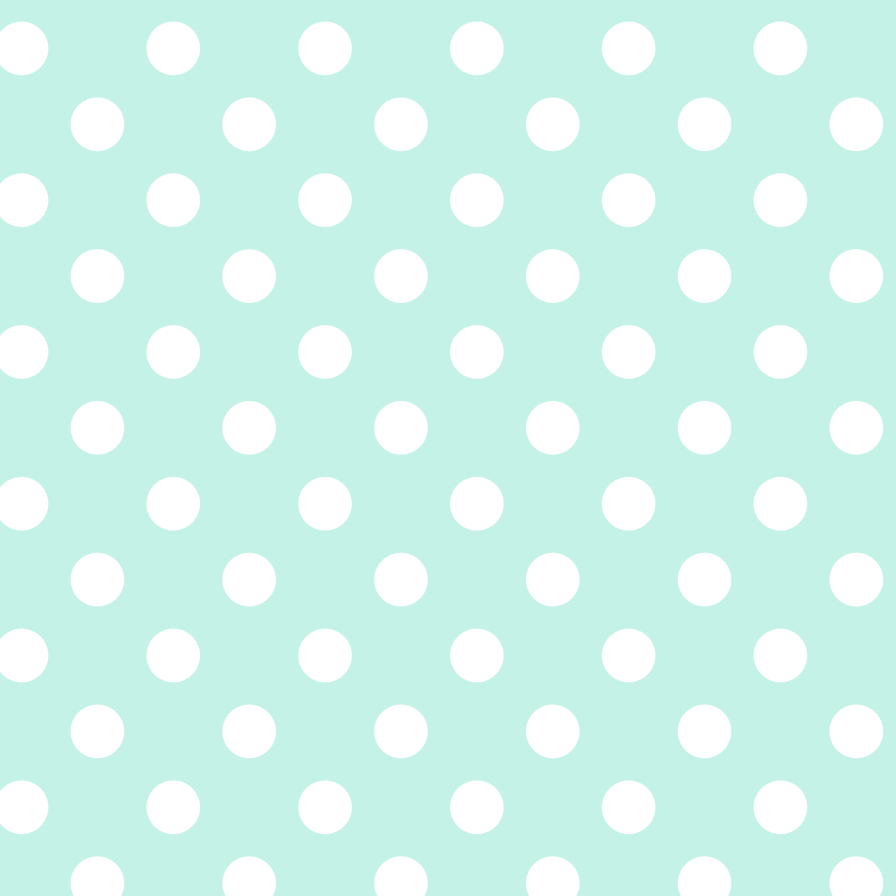
Write a WebGL 2 fragment shader that draws this pattern.

```glsl
#version 300 es
precision highp float;
// Staggered white polka dots on a pale mint ground.

uniform vec2 u_resolution;
out vec4 fragColor;

// Distance from p to the nearest point of a square lattice.
float latticeDistance(vec2 p, float spacing) {
    return length((fract(p / spacing + 0.5) - 0.5) * spacing);
}

void main() {
    vec2 uv = gl_FragCoord.xy / u_resolution;
    float pixel = 1.0 / min(u_resolution.x, u_resolution.y);

    // Two lattices, the second shifted by half a step both ways
    float spacing = 0.1694;
    vec2 p = uv - vec2(0.0240, 0.9460);
    float toCenter = min(latticeDistance(p, spacing),
                         latticeDistance(p - 0.5 * spacing, spacing));

    // Round dots with a soft edge
    float dotMask = 1.0 - smoothstep(-0.75 * pixel, 0.75 * pixel, toCenter - 0.0299);

    vec3 mint = vec3(0.77, 0.95, 0.905);
    vec3 white = vec3(1.0);
    fragColor = vec4(mix(mint, white, dotMask), 1.0);
}
```
